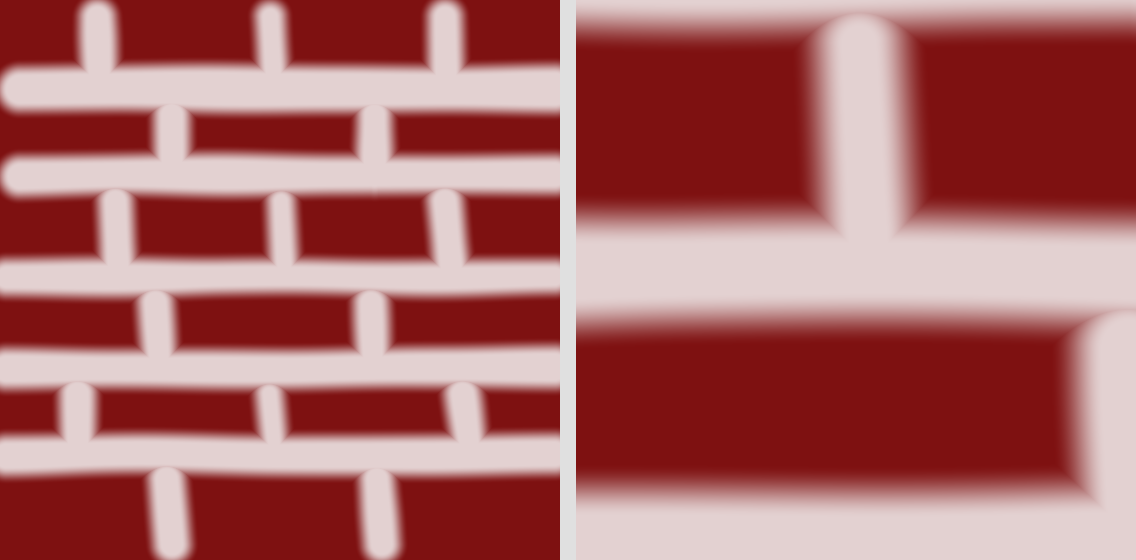
Left: the whole. Right: its middle third, enlarged.
Write a Shadertoy shader that draws this pattern.

```glsl
const vec3 BRICK = vec3(0.495, 0.065, 0.065);
const vec3 MORTAR = vec3(0.89, 0.82, 0.82);
const float SOFTNESS = 0.016;
const int ROWS = 6;

// Bed heights from top to bottom, including the two outer limits
const float BED_Y[7] = float[7](1.015, 0.840, 0.686, 0.505, 0.342, 0.190, 0.028);
const float BED_RADIUS[7] = float[7](0.0, 0.041, 0.035, 0.032, 0.035, 0.035, 0.0);

// Centre and spacing of the upright joints in each row
const vec2 JOINT_LAYOUT[6] = vec2[6](
    vec2(0.486, 0.310), vec2(0.488, 0.362), vec2(0.505, 0.296),
    vec2(0.473, 0.383), vec2(0.486, 0.347), vec2(0.490, 0.375));

float hash21(vec2 p) {
    vec3 q = fract(vec3(p.xyx) * 0.1031);
    q += dot(q, q.yzx + 33.33);
    return fract((q.x + q.y) * q.z);
}

// Smooth one-dimensional noise in the range -1 to 1
float waver(float x, float seed) {
    float cell = floor(x);
    float t = smoothstep(0.0, 1.0, x - cell);
    float a = hash21(vec2(cell, seed));
    float b = hash21(vec2(cell + 1.0, seed));
    return 2.0 * mix(a, b, t) - 1.0;
}

float capsule(vec2 p, vec2 a, vec2 b, float radius) {
    vec2 ab = b - a;
    float t = clamp(dot(p - a, ab) / dot(ab, ab), 0.0, 1.0);
    return length(p - a - ab * t) - radius;
}

// Long horizontal stroke with a hand-drawn edge
float bedStroke(vec2 p, int bed) {
    float seed = float(bed) * 7.0;
    float radius = BED_RADIUS[bed] + 0.003 * waver(p.x * 5.0, seed + 3.0);
    float y = BED_Y[bed] + 0.004 * waver(p.x * 4.0, seed);
    float left = bed <= 2 ? 0.036 : 0.012;
    return capsule(p, vec2(left, y), vec2(0.99, y), radius);
}

// Short upright stroke between two beds; odd rows hold two, even rows three
float jointStroke(vec2 p, int row, int index, int count) {
    float offset = float(index) - 0.5 * float(count - 1);
    float x = JOINT_LAYOUT[row].x + JOINT_LAYOUT[row].y * offset;
    float seed = float(row * 3 + index);
    float lean = 0.007 * hash21(vec2(seed, 5.0));
    float radius = abs(offset) < 0.25 ? 0.026 : 0.032;
    radius += 0.0015 * waver(p.y * 14.0, seed + 40.0);
    vec2 top = vec2(x - lean, BED_Y[row] - 0.045);
    vec2 bottom = vec2(x + lean, BED_Y[row + 1]);
    return capsule(p, top, bottom, radius);
}

float mortarDistance(vec2 p) {
    float d = 1.0;
    for (int bed = 1; bed < ROWS; bed++) {
        d = min(d, bedStroke(p, bed));
    }
    for (int row = 0; row < ROWS; row++) {
        int count = 3 - row % 2;
        for (int i = 0; i < count; i++) {
            d = min(d, jointStroke(p, row, i, count));
        }
    }
    return d;
}

void mainImage(out vec4 fragColor, in vec2 fragCoord) {
    vec2 uv = fragCoord / iResolution.xy;
    float mortar = 1.0 - smoothstep(-SOFTNESS, SOFTNESS, mortarDistance(uv));
    fragColor = vec4(mix(BRICK, MORTAR, mortar), 1.0);
}
```
